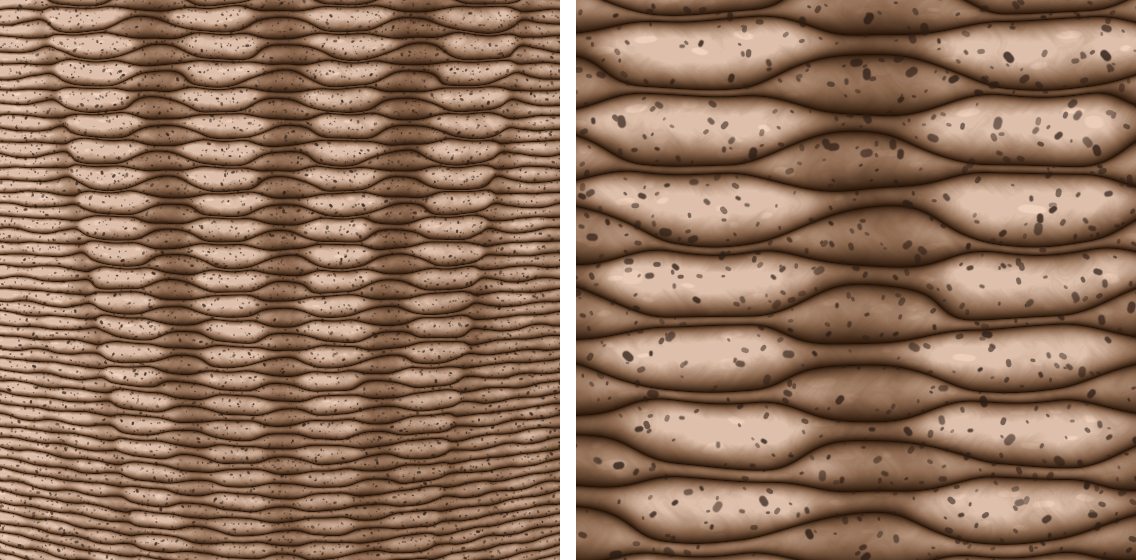
Left: the whole. Right: its middle third, enlarged.
A WebGL 2 fragment shader for this texture:

```glsl
#version 300 es
precision highp float;
// Woven cord on a tapering round form: thick bulging strands alternate with thin ones
// that swell in the gaps. Each row pair is split by a cosine share, shaded as a round
// cord, then covered in cellular specks and soft mottling.
uniform vec2 u_resolution;
out vec4 outColor;

const float TAU = 6.2831853;
const vec3 CREASE = vec3(0.13, 0.06, 0.01);
const vec3 BODY = vec3(0.54, 0.40, 0.30);
const vec3 LIGHT = vec3(0.87, 0.75, 0.67);
const vec3 SPECK = vec3(0.17, 0.11, 0.08);

vec3 hash3(vec2 cell) {
    vec3 q = fract(vec3(cell.xyx) * vec3(0.1031, 0.1030, 0.0973));
    q += dot(q, q.yxz + 33.33);
    return fract((q.xxy + q.yzz) * q.zyx);
}

// Coverage of slightly oval dots, with at most one dot in each cell.
float specks(vec2 p, float cells, float density, float maxRadius) {
    vec2 g = p * cells;
    vec2 home = floor(g);
    float edge = max(cells / u_resolution.y, 0.06) * 0.8;
    float cover = 0.0;
    for (int j = -1; j <= 1; j++) {
        for (int i = -1; i <= 1; i++) {
            vec2 cell = home + vec2(i, j);
            vec3 h = hash3(cell);
            vec3 k = hash3(cell + 71.7);
            vec2 d = g - cell - h.xy;
            float oval = 1.0 + 0.22 * sin(2.0 * atan(d.y, d.x + 1e-5) + TAU * k.x);
            float radius = maxRadius * mix(0.4, 1.0, k.y * k.y) * oval;
            float dotCover = 1.0 - smoothstep(radius - edge, radius + edge, length(d));
            cover = max(cover, dotCover * step(h.z, density) * mix(0.6, 1.0, k.z));
        }
    }
    return cover;
}

// Layered, turning sines: a soft mottle in about -1 to 1.
float mottle(vec2 p, float frequency) {
    float sum = 0.0;
    float weight = 0.5;
    vec2 q = p * frequency;
    for (int i = 0; i < 5; i++) {
        q += 0.7 * sin(q.yx * 1.3 + float(i));
        sum += weight * sin(q.x) * cos(q.y);
        q = mat2(1.4, 1.1, -1.1, 1.4) * q;
        weight *= 0.65;
    }
    return sum;
}

// Column coordinate: bulges centre on half integers and narrow toward the base.
float columnCoord(float x, float down) {
    float u = (x - 0.507) / mix(0.240, 0.147, down);
    return u + sign(u) * 0.9 * max(abs(u) - 1.75, 0.0);
}

// Strength of the swelling: full in the front panel, slight at the sides and base.
float swelling(float u, float down) {
    float side = smoothstep(1.75, 2.15, abs(u));
    float front = mix(1.0, 0.5, smoothstep(0.35, 1.0, down));
    return mix(front, 0.22, side);
}

// Row coordinate, one unit per strand pair, sagging around the form.
float rowCoord(vec2 p, float down) {
    float d = p.x - 0.507;
    float s = down + 0.28 * down * down * d * d;
    return 20.4 * s + 1.6 * s * s;
}

// Brightness of a round cord; t runs from -1 at its top to 1 at its base.
float cordTone(float t, float share) {
    float profile = max(1.0 - t * t, 0.0);
    float facing = mix(profile, sqrt(profile), 0.35);
    return facing * (0.86 - 0.30 * t) * mix(0.35, 1.0, smoothstep(0.0, 0.6, share));
}

// Tone of the weave: the thick strand takes its share, the thin one the rest.
float weaveTone(vec2 p, float down) {
    float row = rowCoord(p, down);
    float u = columnCoord(p.x, down);
    float amount = swelling(u, down);
    float wander = 0.035 * sin(row * 2.3) + 0.025 * sin(row * 5.1 + 3.0 * u);
    float swell = cos(TAU * (u + wander - 0.5));
    float fullShare = mix(0.22, 0.91, smoothstep(-1.1, 0.7, swell));
    float share = mix(0.5, fullShare, amount);
    float sag = 0.12 * swell * amount * (1.0 - 0.8 * down);
    float uneven = 0.03 * sin(p.x * 31.0 + row * 1.7) + 0.02 * sin(p.x * 67.0 - row * 2.9);
    float f = fract(row - 0.12 - sag + uneven) - 0.5;
    float thick = cordTone(2.0 * f / share, share);
    float thinT = 2.0 * (f - 0.5 * sign(f)) / (1.0 - share);
    float thin = 0.85 * cordTone(thinT, 1.0 - share);
    float tone = abs(f) < 0.5 * share ? thick : mix(cordTone(thinT, 0.5), thin, amount);

    // Bulges stand forward into the light and the gaps between columns recede.
    float relief = mix(0.70, 1.14, smoothstep(-1.0, 0.5, swell));
    return tone * mix(1.0, relief, amount);
}

// Broad light: strong at the left edge, a second soft band near the right edge.
float formLight(vec2 p, float down) {
    float left = 0.42 * exp(-7.0 * p.x);
    float band = (p.x - 0.94) / 0.05;
    float right = 0.16 * exp(-band * band);
    float corner = 0.16 * smoothstep(0.5, 1.0, p.x) + 0.14 * smoothstep(0.4, 1.0, down);
    return 1.05 + left + right - corner + 0.10 * mottle(p + 1.3, 9.0);
}

vec3 cordColor(float tone) {
    vec3 dark = mix(CREASE, BODY, clamp(tone * 2.0, 0.0, 1.0));
    return mix(dark, LIGHT, clamp(tone * 2.0 - 1.0, 0.0, 1.0));
}

void main() {
    vec2 p = gl_FragCoord.xy / u_resolution;
    float down = 1.0 - p.y;
    float tone = weaveTone(p, down) * formLight(p, down);
    tone *= 1.0 + 0.10 * mottle(p, 38.0) + 0.10 * mottle(p + 3.7, 150.0);
    vec3 color = cordColor(tone);

    // Pale fibres, then fine and coarse dark specks.
    color += 0.07 * tone * specks(p * vec2(0.45, 1.0), 85.0, 0.35, 0.30);
    float dots = max(specks(p, 62.0, 0.55, 0.20), 0.75 * specks(p + 5.3, 105.0, 0.45, 0.23));
    color = mix(color, SPECK, 0.82 * dots);
    outColor = vec4(color, 1.0);
}
```
